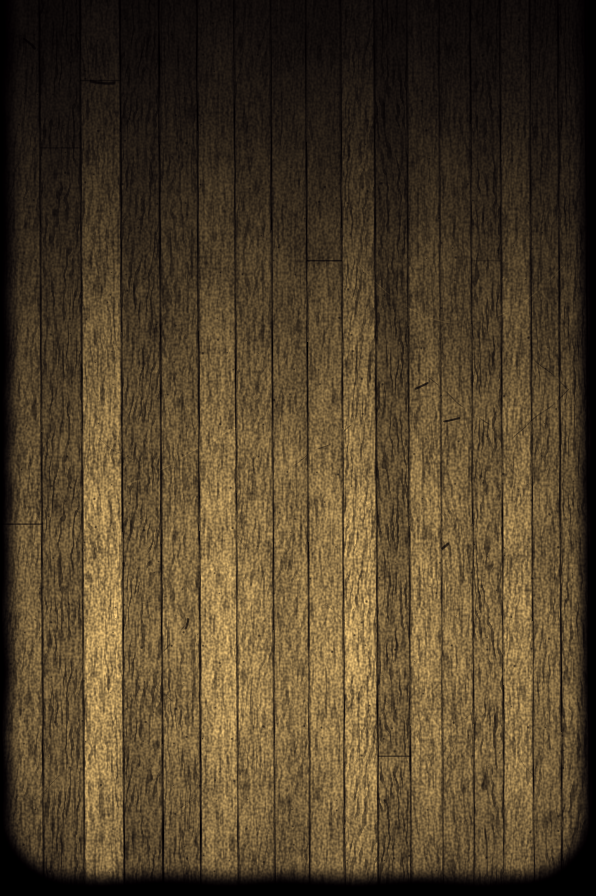
Write a Shadertoy shader that draws this texture.

```glsl
// Worn wooden floorboards under a warm light that fades to black at the top.
// Boards narrow to the right by a quadratic spacing; each gets its own tone,
// wavy ring grain and fibres from gradient noise, then scratches and a vignette.

float hash(vec2 p) {
    vec3 q = fract(p.xyx * vec3(.1031, .1030, .0973));
    q += dot(q, q.yzx + 33.33);
    return fract((q.x + q.y) * q.z);
}

vec2 gradient(vec2 cell) {
    float a = 6.2832 * hash(cell);
    return vec2(cos(a), sin(a));
}

float gradientNoise(vec2 p) {
    vec2 i = floor(p), f = p - i, e = vec2(1, 0);
    vec2 u = f * f * f * (f * (f * 6. - 15.) + 10.);
    float low = mix(dot(gradient(i), f), dot(gradient(i + e), f - e), u.x);
    float high = mix(dot(gradient(i + e.yx), f - e.yx), dot(gradient(i + 1.), f - 1.), u.x);
    return 1.4 * mix(low, high, u.y);
}

float fbm(vec2 p) {
    return .55 * gradientNoise(p) + .3 * gradientNoise(p * 2.1 + 7.) + .15 * gradientNoise(p * 4.3 + 19.);
}

float segment(vec2 p, vec2 a, vec2 b) {
    vec2 ab = b - a;
    return length(p - a - ab * clamp(dot(p - a, ab) / dot(ab, ab), 0., 1.));
}

float stroke(float d, float width) {
    float soft = max(.0010, .6 / iResolution.y);
    return 1. - smoothstep(width - soft, width + soft, d);
}

// Left edge of a board, counted from the left
float boardEdge(float n) { return n * (.046875 - .000488 * n); }

// Ring bulge around a knot
float knot(vec2 p, vec2 centre, vec2 size) {
    vec2 k = (p - centre) / size;
    return exp(-dot(k, k));
}

const float TONE[17] = float[](.9, .74, 1.2, .76, .84, 1.08, .94, .88, .97, 1.06, .78, .98, .92, .82, 1.1, .88, .86);
const float GRAIN[17] = float[](.5, .85, .5, .8, .6, .25, .45, .4, .25, .65, .9, .4, .45, .85, .35, .6, .8);

// End joints: board, height, tone above, darkness of the seam
const vec4 JOINT[6] = vec4[](
    vec4(0, .415, 1., .65), vec4(8, .709, .9, .75), vec4(10, .156, .9, .65),
    vec4(2, .910, .95, .5), vec4(1, .835, 1., .4), vec4(13, .709, 1., .3));

// Dark scratches and nicks, as end points
const vec4 SCRATCH[11] = vec4[](
    vec4(.469, .583, .547, .525), vec4(.563, .499, .632, .564), vec4(.632, .564, .592, .600),
    vec4(.312, .466, .391, .525), vec4(.176, .271, .208, .304), vec4(.466, .566, .478, .569),
    vec4(.495, .528, .515, .532), vec4(.492, .389, .500, .393), vec4(.026, .954, .039, .942),
    vec4(.098, .911, .129, .908), vec4(.204, .296, .207, .306));

void mainImage(out vec4 fragColor, in vec2 fragCoord) {
    vec2 p = fragCoord / iResolution.y;
    float x = p.x + (p.y - .5) * .005;

    // Invert the board spacing
    float board = floor((.046875 - sqrt(max(.0021973 - .001952 * x, 0.))) / .000976);
    int id = int(clamp(board, 0., 16.));
    float gap = min(x - boardEdge(board), boardEdge(board + 1.) - x);
    vec2 seed = vec2(board * 7.3, board * 3.7);
    float rnd = hash(vec2(board, 5.));

    // Light falling from the lower middle
    float side = (p.x - .335) / .332;
    float light = .055 + .57 * smoothstep(1.06, .27, p.y);
    light *= mix(.72, 1., smoothstep(0., .24, p.y)) * (1. - .24 * side * side);

    // Ring grain with knots, broken by noise
    float warp = gradientNoise(vec2(x * 24., p.y * 7.) + seed);
    float phase = 930. * (x + (rnd - .75) * .2 * p.y + .011 * warp);
    phase += 18. * knot(p, vec2(.165, .342), vec2(.014, .045));
    phase += 12. * knot(p, vec2(.540, .420), vec2(.013, .090));
    float rings = smoothstep(.0, .8, sin(phase + 2.6 * gradientNoise(p * vec2(150, 70))));
    rings *= smoothstep(-.45, .35, gradientNoise(vec2(x * 110., p.y * 28.) + seed));

    // Fibres, pores, speckle and patchy wear
    float fibre = gradientNoise(vec2(x * 250., p.y * 16.) + seed);
    float pores = gradientNoise(vec2(x * 340., p.y * 110.) + seed);
    float speckle = gradientNoise(p * vec2(370, 310) + seed);
    float wear = fbm(p * vec2(17, 12) + 3.);
    float tone = TONE[id] * (1. - .58 * GRAIN[id] * rings + .13 * GRAIN[id]);
    tone *= 1. + .16 * fibre + .22 * pores + .34 * speckle + .24 * wear;
    tone *= 1. - .28 * smoothstep(.25, .6, gradientNoise(vec2(x * 210., p.y * 34.) + seed + 40.));

    // Thin uneven seams between boards, then end joints
    float seam = mix(.5, .85, hash(vec2(floor(x * 0. + board), 11.)));
    seam *= .85 + .5 * gradientNoise(vec2(board * 5.1, p.y * 22.));
    tone *= 1. - seam * (1. - smoothstep(.0003, .0021, gap));
    for (int i = 0; i < 6; i++) {
        vec4 j = JOINT[i];
        if (int(j.x) != id) continue;
        tone *= mix(1., j.z, smoothstep(-.001, .001, p.y - j.y));
        tone *= 1. - j.w * stroke(abs(p.y - j.y), .0007);
    }

    // Long scratches and nicks, then faint scattered ones
    vec2 bent = p + .006 * vec2(gradientNoise(p * 28.), gradientNoise(p * 28. + 50.));
    float broken = smoothstep(-.35, .2, gradientNoise(p * 60.));
    for (int i = 0; i < 11; i++) {
        float nick = i > 4 ? 1. : 0.;
        float d = segment(bent, SCRATCH[i].xy, SCRATCH[i].zw);
        tone *= 1. - mix(.5 * broken, .7, nick) * stroke(d, mix(.0004, .0014, nick));
    }
    for (int i = 0; i < 34; i++) {
        float n = float(i);
        vec2 a = vec2(.66 * hash(vec2(n, 21.)), .08 + .62 * hash(vec2(n, 37.)));
        vec2 b = a + vec2(.08, .09) * (vec2(hash(vec2(n, 43.)), hash(vec2(n, 59.))) - .4);
        tone *= 1. + broken * (i % 3 == 0 ? .2 : -.35) * stroke(segment(bent, a, b), .0002);
    }

    // Pale curved scuff, long pale scratch and worn stains
    float dx = p.x - .515;
    float arc = abs(p.y - .639 - 5. * dx * dx) / sqrt(1. + 100. * dx * dx);
    tone += .3 * broken * stroke(arc, .0004) * step(abs(dx), .115);
    tone += .22 * broken * stroke(segment(bent, vec2(.143, .460), vec2(.265, .520)), .0004);
    float stain = knot(p, vec2(.600, .146), vec2(.022, .014)) + .7 * knot(p, vec2(.325, .137), vec2(.030, .018));
    stain += .7 * knot(p, vec2(.423, .339), vec2(.009, .008));
    tone += .22 * stain * smoothstep(-.3, .5, fbm(p * 90.));

    // Scattered dark pits
    vec2 cell = floor(p * 60.);
    vec2 pit = .2 + .6 * vec2(hash(cell + 3.), hash(cell + 71.));
    float pitSize = .0013 * hash(cell + 9.);
    tone *= 1. - .55 * step(.75, hash(cell)) * stroke(length(fract(p * 60.) - pit) / 60., pitSize);

    // Rounded black border, open at the top
    vec2 q = abs(p - vec2(.331, .55)) - vec2(.329, .538) + .075;
    float border = length(max(q, 0.)) + min(max(q.x, q.y), 0.) - .075;
    border += .003 * gradientNoise(p * 14.);
    float lum = max(light * tone * smoothstep(.001, -.024, border), 0.);

    vec3 col = vec3(lum, .83 * lum - .008, .49 * lum + .01 * smoothstep(0., .1, lum));
    fragColor = vec4(clamp(col, 0., 1.), 1.);
}
```
